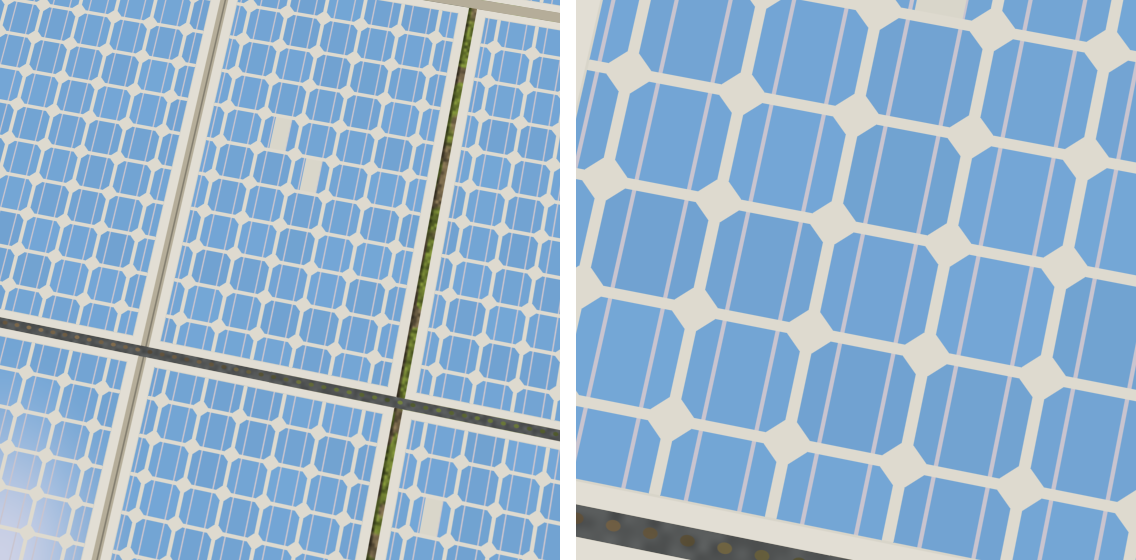
Left, the full canvas; right, a detail of the centre.
Write a Shadertoy shader that draws this pattern.

```glsl
// Corners of the central panel's bay, in canvas units
const vec2 CORNER_BL = vec2(0.2565, 0.3724);
const vec2 CORNER_BR = vec2(0.7135, 0.2799);
const vec2 CORNER_TR = vec2(0.8464, 0.9935);
const vec2 CORNER_TL = vec2(0.4154, 1.0651);

// Panel layout, in cell widths
const vec2 BAY = vec2(6.55, 11.2);
const vec2 PANEL_HALF = vec2(3.17, 5.46);
const vec2 GLASS_HALF = vec2(2.93, 5.26);
const vec2 CELL_SHIFT = vec2(-0.05, -0.06);
const float CELL_HALF = 0.45;
const float CELL_CHAMFER = 0.76;
const float BUSBAR_X = 0.23;
const float BUSBAR_HALF = 0.018;
const float RIVET_STEP = 0.32;
const float FAULT_RATE = 0.012;
const float CELLS_PER_CANVAS = 14.5;

const vec3 CELL_BLUE = vec3(0.45, 0.645, 0.83);
const vec3 BUSBAR_COLOR = vec3(0.79, 0.77, 0.81);
const vec3 BACKING = vec3(0.87, 0.855, 0.81);
const vec3 FRAME = vec3(0.885, 0.87, 0.83);
const vec3 SEAM_TAN = vec3(0.71, 0.68, 0.60);
const vec3 RAIL_GRAY = vec3(0.32, 0.33, 0.33);
const vec3 RIVET_BROWN = vec3(0.52, 0.42, 0.28);
const vec3 EARTH = vec3(0.45, 0.39, 0.28);
const vec3 MOSS = vec3(0.43, 0.49, 0.19);
const vec3 GLARE = vec3(0.84, 0.84, 0.91);

float hash(vec2 p) {
    return fract(sin(dot(p, vec2(127.1, 311.7))) * 43758.5453);
}

float noise(vec2 p) {
    vec2 i = floor(p), f = fract(p);
    f = f * f * (3.0 - 2.0 * f);
    return mix(mix(hash(i), hash(i + vec2(1, 0)), f.x),
               mix(hash(i + vec2(0, 1)), hash(i + vec2(1, 1)), f.x), f.y);
}

float cross2(vec2 a, vec2 b) { return a.x * b.y - a.y * b.x; }

float box(vec2 p, vec2 halfSize) {
    vec2 d = abs(p) - halfSize;
    return max(d.x, d.y);
}

float fill(float d, float aa) { return 1.0 - smoothstep(-aa, aa, d); }

// Perspective map from the canvas to bays, the central bay spanning 0 to 1
vec2 canvasToBay(vec2 p) {
    vec2 a = CORNER_BR - CORNER_TR, b = CORNER_TL - CORNER_TR;
    vec2 s = CORNER_BL - CORNER_BR + CORNER_TR - CORNER_TL;
    float g = cross2(s, b) / cross2(a, b), h = cross2(a, s) / cross2(a, b);
    mat3 bayToCanvas = mat3(
        vec3(CORNER_BR * (1.0 + g) - CORNER_BL, g),
        vec3(CORNER_TL * (1.0 + h) - CORNER_BL, h),
        vec3(CORNER_BL, 1.0));
    vec3 q = inverse(bayToCanvas) * vec3(p, 1.0);
    return q.xy / q.z;
}

// Seams and rails between the panels
vec3 gapColor(vec2 uv, vec2 bay, vec2 q, float aa) {
    float seam = floor(bay.x + 0.5);
    float offset = uv.x - seam * BAY.x;
    vec3 tanSeam = mix(SEAM_TAN, SEAM_TAN * 0.72, fill(abs(offset - 0.03) - 0.02, aa));
    float patches = noise(uv * vec2(5.0, 2.2));
    vec3 soil = mix(EARTH, MOSS, smoothstep(0.4, 0.65, patches));
    soil *= 0.65 + 0.6 * noise(uv * 11.0);
    soil *= mix(0.6, 1.0, smoothstep(-0.08, 0.0, offset));
    vec3 color = seam < 0.5 ? tanSeam : soil;

    float row = floor(bay.y + 0.5);
    float across = uv.y - row * BAY.y;
    vec2 rivetAt = vec2((fract(uv.x / RIVET_STEP) - 0.5) * RIVET_STEP, across - 0.02);
    vec3 rivet = mix(RIVET_BROWN, MOSS, smoothstep(1.0, 5.5, uv.x));
    rivet *= 0.65 + 0.5 * hash(vec2(floor(uv.x / RIVET_STEP), row));
    vec3 rail = RAIL_GRAY * (0.85 + 0.3 * noise(uv * 9.0));
    rail = mix(rail, rivet, 0.8 * fill(length(rivetAt * vec2(0.8, 1.0)) - 0.05, aa));
    if (row > 0.5) rail = SEAM_TAN;
    return mix(color, rail, fill(PANEL_HALF.y - abs(q.y), aa));
}

void mainImage(out vec4 fragColor, in vec2 fragCoord) {
    vec2 p = fragCoord / iResolution.xy;
    float aa = 0.8 * CELLS_PER_CANVAS / iResolution.y;
    vec2 bay = canvasToBay(p);
    vec2 uv = bay * BAY;
    vec2 panelId = floor(bay);
    vec2 q = (fract(bay) - 0.5) * BAY;

    // Frame and backing
    float panel = box(q, PANEL_HALF), glass = box(q, GLASS_HALF);
    vec3 color = mix(FRAME, BACKING, fill(glass, aa));
    color *= 1.0 - 0.025 * fill(abs(glass + 0.01) - 0.012, aa);

    // Chamfered cells, cut off by the glass edge
    vec2 grid = q - CELL_SHIFT + 0.5;
    vec2 cellId = floor(grid) + panelId * 31.0;
    vec2 c = fract(grid) - 0.5;
    float chamfer = (abs(c.x) + abs(c.y) - CELL_CHAMFER) * 0.7071;
    float cell = max(max(box(c, vec2(CELL_HALF)), chamfer), glass + 0.02);
    vec3 blue = CELL_BLUE * (0.985 + 0.03 * hash(cellId + 3.7));
    float glare = 1.0 - smoothstep(0.0, 0.4, length(p * vec2(1.5, 1.0)));
    blue = mix(blue, GLARE, 0.9 * glare);
    vec3 face = mix(blue, BUSBAR_COLOR, fill(abs(abs(c.x) - BUSBAR_X) - BUSBAR_HALF, aa));

    // Rare bleached strips
    float faulty = step(hash(cellId), FAULT_RATE);
    face = mix(face, BACKING * 0.98, faulty * fill(abs(c.x - 0.02) - 0.21, aa));
    color = mix(color, face, fill(cell, aa));

    color = mix(gapColor(uv, bay, q, aa), color, fill(panel, aa));
    fragColor = vec4(color, 1.0);
}
```
